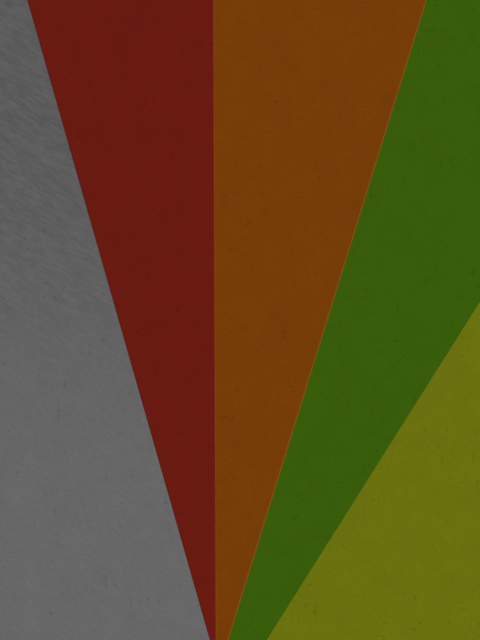
Write a Shadertoy shader that draws this background.

```glsl
// Fan of five matte paper sheets: gray, red, orange, green and olive yellow.

float hash(vec2 p) {
    p = fract(p * vec2(0.1031, 0.1137));
    p += dot(p, p.yx + 33.33);
    return fract((p.x + p.y) * p.x * 17.3);
}

float noise(vec2 p) {
    vec2 i = floor(p), f = fract(p);
    f = f * f * (3.0 - 2.0 * f);
    return mix(mix(hash(i), hash(i + vec2(1, 0)), f.x),
               mix(hash(i + vec2(0, 1)), hash(i + vec2(1, 1)), f.x), f.y);
}

float fbm(vec2 p) {
    float sum = 0.0, amp = 0.5;
    for (int i = 0; i < 4; i++) {
        sum += amp * noise(p);
        p = p * 2.03 + 17.1;
        amp *= 0.5;
    }
    return sum / 0.9375;
}

// Signed distance right of a line from (bottomX, 0) to (topX, 1), in canvas widths
float rightOf(vec2 uv, float bottomX, float topX, float aspect) {
    float lean = (topX - bottomX) / aspect;
    return (uv.x - mix(bottomX, topX, uv.y)) / sqrt(1.0 + lean * lean);
}

void mainImage(out vec4 fragColor, in vec2 fragCoord) {
    vec2 uv = fragCoord / iResolution.xy;
    float aspect = iResolution.y / iResolution.x;
    vec2 p = vec2(uv.x, uv.y * aspect);
    float soft = 0.75 / iResolution.x;

    // Sheet boundaries, left to right
    float redEdge = rightOf(uv, 0.4375, 0.0573, aspect);
    float orangeEdge = rightOf(uv, 0.4497, 0.4444, aspect);
    float greenEdge = rightOf(uv, 0.4757, 0.8890, aspect);
    float yellowEdge = rightOf(uv, 0.5556, 1.3963, aspect);

    // Gray sheet: darker toward the top, with slanted fibres
    vec2 along = vec2(p.x * 0.85 - p.y * 0.5, p.x * 0.5 + p.y * 0.85);
    float fibre = fbm(along * vec2(45.0, 190.0)) - 0.5;
    vec3 gray = vec3(0.405 - 0.045 * smoothstep(0.2, 0.85, uv.y));
    gray += fibre * mix(0.015, 0.065, smoothstep(0.3, 0.8, uv.y));

    // Stack the coloured sheets
    vec3 color = gray;
    color = mix(color, vec3(0.412, 0.106, 0.070), smoothstep(-soft, soft, redEdge));
    color = mix(color, vec3(0.465, 0.238, 0.036), smoothstep(-soft, soft, orangeEdge));
    color = mix(color, vec3(0.220, 0.363, 0.042), smoothstep(-soft, soft, greenEdge));
    color = mix(color, vec3(0.418, 0.440, 0.060), smoothstep(-soft, soft, yellowEdge));

    // Lit cut edges of the orange sheet and a faint shade beside the red one
    color += vec3(0.07, 0.05, 0.02) * exp(-pow((greenEdge + 0.001) / 0.0017, 2.0));
    color += vec3(0.04, 0.03, 0.01) * exp(-pow(orangeEdge / 0.0018, 2.0));
    color *= 1.0 - 0.08 * exp(-pow(redEdge / 0.002, 2.0));

    // Paper mottling, fine grain and sparse dark flecks
    float mottle = fbm(p * 32.0) - 0.5;
    float grain = noise(p * 330.0 + 9.0) - 0.5;
    float fleck = smoothstep(0.87, 0.98, noise(p * 140.0 + 51.0));
    color *= 1.0 + 0.045 * mottle + 0.045 * grain - 0.07 * fleck;

    fragColor = vec4(color, 1.0);
}
```
